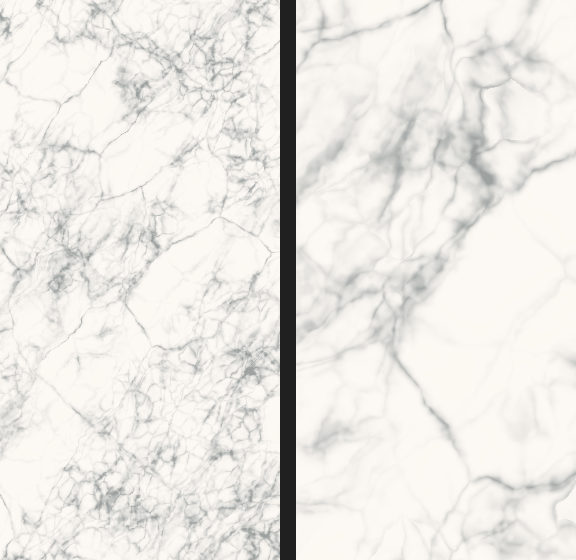
Left: the whole. Right: its middle third, enlarged.
A WebGL 2 fragment shader for this texture:

```glsl
#version 300 es
precision highp float;

uniform vec2 u_resolution;
out vec4 fragColor;

const vec3 IVORY = vec3(0.990, 0.975, 0.955);
const vec3 VEIN_GREY = vec3(0.615, 0.635, 0.630);
const vec2 GRAIN_DIR = vec2(0.60, 0.80);

float hash(vec2 p) {
    return fract(sin(dot(p, vec2(127.1, 311.7))) * 43758.5453);
}

vec2 hash2(vec2 p) {
    return vec2(hash(p), hash(p + 37.3));
}

float noise(vec2 p) {
    vec2 i = floor(p);
    vec2 f = fract(p);
    f = f * f * (3.0 - 2.0 * f);
    float low = mix(hash(i), hash(i + vec2(1.0, 0.0)), f.x);
    float high = mix(hash(i + vec2(0.0, 1.0)), hash(i + 1.0), f.x);
    return mix(low, high, f.y);
}

float fbm(vec2 p, int octaves) {
    float sum = 0.0, total = 0.0, amp = 0.5;
    for (int i = 0; i < octaves; i++) {
        sum += amp * noise(p);
        total += amp;
        p = mat2(1.6, 1.2, -1.2, 1.6) * p + 11.7;
        amp *= 0.5;
    }
    return sum / total;
}

vec2 warp(vec2 p, float frequency, float amount) {
    vec2 q = p * frequency;
    return p + amount * (vec2(fbm(q, 3), fbm(q + 53.1, 3)) - 0.5);
}

// Turn into the grain frame: x across the grain, y along it, shortened
vec2 toGrain(vec2 p, vec2 dir, float squeeze) {
    return vec2(dot(p, vec2(dir.y, -dir.x)), dot(p, dir) * squeeze);
}

// Distance to the border between the two nearest cells
float cellBorder(vec2 p) {
    vec2 base = floor(p);
    vec2 nearest = vec2(9.0), second = vec2(9.0);
    for (int y = -1; y <= 1; y++) {
        for (int x = -1; x <= 1; x++) {
            vec2 cell = base + vec2(x, y);
            vec2 r = cell + hash2(cell) - p;
            if (dot(r, r) < dot(nearest, nearest)) {
                second = nearest;
                nearest = r;
            } else if (dot(r, r) < dot(second, second)) {
                second = r;
            }
        }
    }
    float gap = dot(second, second) - dot(nearest, nearest);
    return 0.5 * gap / max(length(second - nearest), 0.001);
}

float line(float distance, float width) {
    return exp(-pow(distance / width, 1.3));
}

void main() {
    vec2 p = gl_FragCoord.xy / u_resolution.x;

    // Bent coordinates, roughened at small scale
    vec2 bent = warp(warp(p, 3.0, 0.12), 11.0, 0.045);
    vec2 rough = warp(bent, 42.0, 0.017);
    vec2 grain = toGrain(rough, GRAIN_DIR, 0.62);
    vec2 streak = toGrain(rough, GRAIN_DIR, 0.22);

    // Where the stone is crushed and where it stays whole
    float crushed = smoothstep(0.36, 0.62, fbm(toGrain(bent, GRAIN_DIR, 0.5) * 6.0 + 4.7, 4));
    float patchy = smoothstep(0.32, 0.66, fbm(bent * 13.0 + 21.0, 3));
    float speckle = smoothstep(0.28, 0.72, fbm(p * 75.0, 2));

    // Vein networks from coarse to fine
    float coarseEdge = cellBorder(grain * 4.2 + 2.3) / 4.2;
    float mediumEdge = cellBorder(grain * 10.0 + 7.1) / 10.0;
    float fineEdge = cellBorder(grain * 25.0 + 5.9) / 25.0;
    float coarse = line(coarseEdge, mix(0.0026, 0.0055, crushed * patchy)) * mix(0.22, 0.70, patchy);
    float medium = line(mediumEdge, mix(0.0024, 0.0050, patchy));
    medium *= mix(0.10, 0.62, crushed) * mix(0.35, 1.0, patchy);
    float fine = line(fineEdge, 0.0034) * crushed * mix(0.14, 0.58, patchy);

    // Mottled grey filling between the fragments
    float filling = line(mediumEdge, 0.013) * crushed * patchy * mix(0.08, 0.42, speckle);

    // Narrow bands combed along the grain
    float ridge = abs(fbm(streak * 5.0 + 15.0, 4) - 0.5);
    float combed = smoothstep(0.34, 0.66, fbm(streak * vec2(60.0, 50.0), 3));
    float band = line(ridge, 0.030) * mix(0.10, 1.0, crushed) * mix(0.08, 0.50, combed);

    // Layer the veins over a faint haze
    float clear = (1.0 - coarse) * (1.0 - medium) * (1.0 - fine);
    clear *= (1.0 - filling) * (1.0 - band);
    float ink = (1.0 - clear) * mix(0.62, 1.22, speckle);
    ink += 0.03 * crushed * patchy + 0.02 * (speckle - 0.5) * crushed;

    fragColor = vec4(mix(IVORY, VEIN_GREY, clamp(ink, 0.0, 1.0)), 1.0);
}
```
